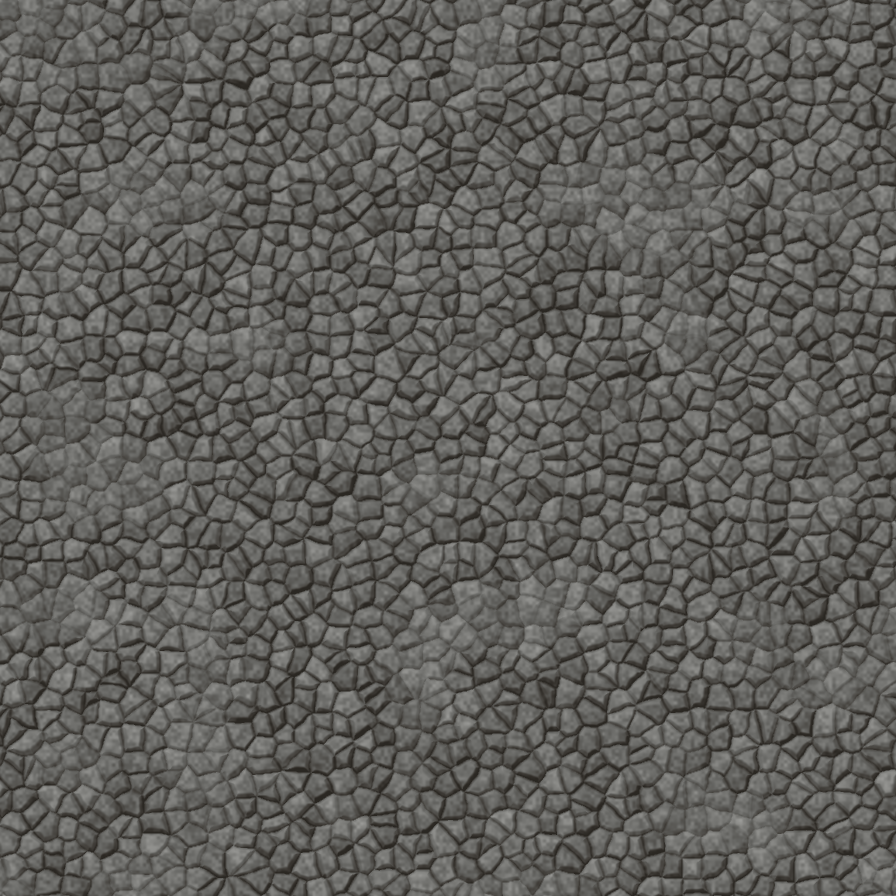
Give the GLSL for this texture, as a three.js fragment shader.

```glsl
// Dark grey pebbled stone: small faceted cells split by thin brown cracks.
varying vec2 vUv;

const float CELLS = 43.0;
const float JITTER = 0.92;
const vec2 LIGHT_DIR = vec2(-0.45, 0.89);
const vec3 CRACK_TINT = vec3(0.016, 0.003, -0.016);
const vec3 STONE_TINT = vec3(0.004, 0.004, -0.008);

float hash1(vec2 p) {
  vec3 q = fract(vec3(p.xyx) * 0.1031);
  q += dot(q, q.yzx + 33.33);
  return fract((q.x + q.y) * q.z);
}

vec2 hash2(vec2 p) {
  return vec2(hash1(p + 17.3), hash1(p + 71.9));
}

float valueNoise(vec2 p) {
  vec2 cell = floor(p);
  vec2 f = fract(p);
  f = f * f * (3.0 - 2.0 * f);
  float low = mix(hash1(cell), hash1(cell + vec2(1.0, 0.0)), f.x);
  float high = mix(hash1(cell + vec2(0.0, 1.0)), hash1(cell + 1.0), f.x);
  return mix(low, high, f.y);
}

vec2 seedPoint(vec2 id) {
  return id + 0.5 + JITTER * (hash2(id) - 0.5);
}

// Cell that owns point p.
vec2 nearestCell(vec2 p) {
  vec2 best = vec2(0.0);
  float bestDist = 1e3;
  for (int y = -1; y <= 1; y++) {
    for (int x = -1; x <= 1; x++) {
      vec2 id = floor(p) + vec2(float(x), float(y));
      vec2 toSeed = seedPoint(id) - p;
      float d = dot(toSeed, toSeed);
      if (d < bestDist) {
        bestDist = d;
        best = id;
      }
    }
  }
  return best;
}

// Nearest border: xy = outward normal, z = distance, w = random depth.
vec4 nearestBorder(vec2 p, vec2 id) {
  vec2 home = seedPoint(id);
  vec4 border = vec4(0.0, 1.0, 1e3, 1.0);
  for (int y = -2; y <= 2; y++) {
    for (int x = -2; x <= 2; x++) {
      if (x == 0 && y == 0) continue;
      vec2 other = id + vec2(float(x), float(y));
      vec2 seed = seedPoint(other);
      vec2 normal = normalize(seed - home);
      float d = dot(0.5 * (home + seed) - p, normal);
      if (d < border.z) {
        border = vec4(normal, d, hash1(id + other + 5.7));
      }
    }
  }
  return border;
}

// Fine mineral speckle over two sizes.
float grain(vec2 uv) {
  return 0.6 * valueNoise(uv * 260.0) + 0.4 * valueNoise(uv * 130.0 + 9.0) - 0.5;
}

vec3 stoneColor(vec2 uv) {
  vec2 warp = vec2(valueNoise(uv * 90.0), valueNoise(uv * 90.0 + 40.0)) - 0.5;
  vec2 p = uv * CELLS + 0.16 * warp;
  vec2 id = nearestCell(p);
  vec4 border = nearestBorder(p, id);
  vec2 random = hash2(id + 3.1);

  // Relief fades in broad worn patches.
  float worn = smoothstep(0.58, 0.9, valueNoise(uv * 13.0 + 2.0));
  float relief = (1.0 - 0.6 * worn) * mix(0.6, 1.1, border.w);

  // Sloped sides around a flat, slightly tilted top.
  float bevelWidth = mix(0.17, 0.34, random.x);
  float bevel = relief * (1.0 - smoothstep(0.55 * bevelWidth, bevelWidth, border.z));
  float crack = relief * (1.0 - smoothstep(0.015, 0.11, border.z));
  float facing = dot(border.xy, LIGHT_DIR);
  float tilt = dot(p - seedPoint(id), LIGHT_DIR);

  float value = 0.435 + 0.11 * (random.y - 0.5) + 0.06 * tilt;
  value += bevel * (0.12 * facing - 0.10) - 0.12 * crack;
  value += grain(uv) * mix(0.24, 0.12, bevel);
  value = max(value, 0.15);
  return value + mix(STONE_TINT, CRACK_TINT, smoothstep(0.42, 0.2, value));
}

void main() {
  // Four samples soften the creases.
  vec3 color = vec3(0.0);
  for (int i = 0; i < 4; i++) {
    vec2 corner = vec2(mod(float(i), 2.0), floor(float(i) * 0.5)) - 0.5;
    color += 0.25 * stoneColor(vUv + corner / 1024.0);
  }
  gl_FragColor = vec4(color, 1.0);
}
```
